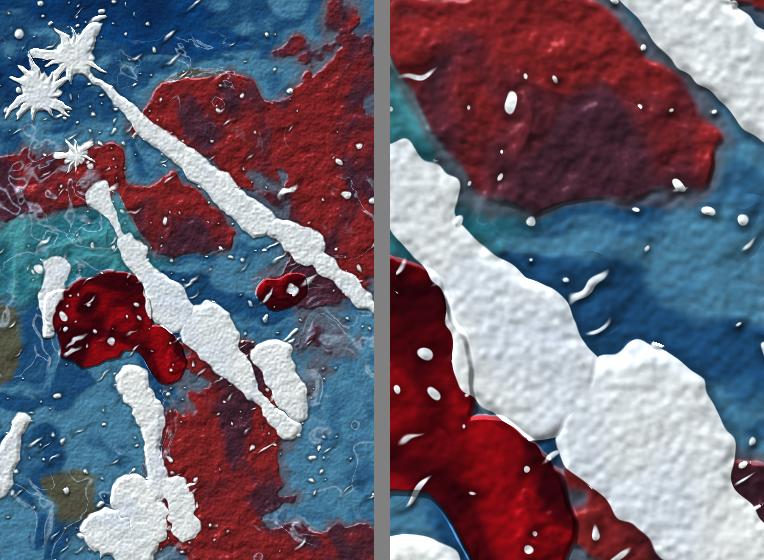
Left, the full canvas; right, a detail of the centre.
A Shadertoy shader for this texture:

```glsl
// Thick acrylic pour: blue and rust marbling under flung white paint and spatter.
#define DEEP_BLUE vec3(.11, .28, .44)
#define MID_BLUE vec3(.27, .48, .60)
#define RUST vec3(.47, .13, .14)
#define MAROON vec3(.26, .14, .19)
#define MAUVE vec3(.36, .34, .38)
#define WHITE vec3(.83, .86, .87)
#define WARP .10
#define RELIEF .65
#define GRAIN .0011
#define SPATTER .16

float hash(vec2 p) {
    vec3 k = fract(p.xyx * .1031);
    k += dot(k, k.yzx + 33.33);
    return fract((k.x + k.y) * k.z);
}

float noise(vec2 p) {
    vec2 i = floor(p), f = fract(p), e = vec2(0, 1);
    f *= f * (3. - 2. * f);
    return mix(mix(hash(i), hash(i + e.yx), f.x),
               mix(hash(i + e.xy), hash(i + e.yy), f.x), f.y);
}

vec2 jitter(vec2 p) { return vec2(noise(p), noise(p + 9.)) - .5; }

float fbm(vec2 p) {
    float sum = 0., amp = .533;
    for (int i = 0; i < 4; i++) {
        sum += amp * noise(p);
        p = mat2(1.6, 1.2, -1.2, 1.6) * p + 7.3;
        amp *= .5;
    }
    return sum;
}

// Soft ellipse: 1 at the centre, 0 on the rim
float pool(vec2 p, float x, float y, float rx, float ry) {
    return 1. - length((p - vec2(x, y)) / vec2(rx, ry));
}

// Tapered stroke with an uneven width
float pour(vec2 p, float ax, float ay, float bx, float by, float ra, float rb) {
    vec2 a = vec2(ax, ay), ab = vec2(bx, by) - a;
    float t = clamp(dot(p - a, ab) / dot(ab, ab), 0., 1.);
    return length(p - a - ab * t) - mix(ra, rb, t) * (.75 + .5 * noise(vec2(t * 6., ax * 90.)));
}

// Round splash with rays
float splat(vec2 p, float x, float y, float radius) {
    vec2 v = p - vec2(x, y);
    float ray = noise(normalize(v + 1e-5) * 5. + x * 60.);
    return .7 * (length(v) - radius * (.75 + 1.3 * ray * ray * ray));
}

// Random drops, one per grid cell
float drops(vec2 p, vec2 scale, float share) {
    vec2 g = p * scale, cell = floor(g);
    vec2 centre = .3 + .4 * vec2(hash(cell + 3.1), hash(cell + 8.7));
    float size = hash(cell + 17.);
    float d = length(fract(g) - centre) - .06 - .18 * size * size * size;
    return hash(cell + 41.) < share ? d / max(scale.x, scale.y) : 1.;
}

float whitePaint(vec2 p) {
    vec2 w = p + .014 * jitter(p * 32.) + .005 * jitter(p * 95.);
    // Upper throw
    float d = pour(w, .16, .865, .46, .605, .006, .028);
    d = min(d, pour(w, .46, .61, .545, .562, .008, .031));
    d = min(d, pour(w, .565, .54, .67, .445, .018, .014));
    // Middle throw
    d = min(d, pour(w, .178, .65, .222, .575, .02, .006));
    d = min(d, pour(w, .222, .57, .31, .445, .014, .036));
    d = min(d, pour(w, .37, .415, .47, .27, .042, .01));
    d = min(d, pour(w, .45, .295, .51, .235, .008, .022));
    // Lower run, puddles and side dabs
    d = min(d, pour(w, .235, .315, .275, .245, .03, .02));
    d = min(d, pour(w, .27, .25, .285, .13, .014, .02));
    d = min(d, pour(w, .31, .13, .335, .06, .025, .02));
    d = min(d, pour(w, .235, .115, .27, .06, .04, .034));
    d = min(d, pour(w, .19, .05, .24, .02, .04, .034));
    d = min(d, pour(w, .10, .525, .085, .41, .02, .01));
    d = min(d, pour(w, .485, .36, .53, .27, .032, .022));
    d = min(d, pour(w, .04, .25, -.01, .12, .014, .02));
    // Splashes, then drops and threads that crowd near the strokes
    d = min(d, min(splat(w, .135, .9, .042), splat(w, .068, .835, .039)));
    d = min(d, splat(w, .137, .722, .022));
    float crowd = SPATTER * (.5 + 2. * exp(-max(d, 0.) * 28.));
    vec2 along = mat2(.78, .62, -.62, .78) * w.yx;
    d = min(d, drops(along, vec2(60, 13), crowd));
    return min(d, min(drops(w, vec2(22), crowd * .7), drops(w + .37, vec2(48), crowd)));
}

// Paint colour at p; returns the surface height
float layers(vec2 p, float px, out vec3 col) {
    vec2 bend = vec2(fbm(p * 5.), fbm(p * 5. + 31.)) - .5;
    vec2 q = p + WARP * bend + .015 * jitter(p * 30.);
    float flow = fbm(q * vec2(6, 10) + 5. * bend), rough = fbm(q * 16. + 50.), edge = rough - .5;
    float vein = 1. - abs(2. * noise(q * vec2(34, 20)) - 1.);
    // Blue ground with cobalt, teal and ochre
    col = mix(DEEP_BLUE, MID_BLUE, smoothstep(.4, .62, flow));
    float cobalt = smoothstep(.74, .9, q.y) * smoothstep(.45, .56, fbm(q * vec2(4, 13) + 20.));
    col = mix(col, mix(vec3(.03, .09, .22), vec3(.05, .3, .56), rough), .8 * cobalt);
    float teal = smoothstep(-.1, .25, pool(q, .1, .57, .19, .11) + edge);
    col = mix(col, mix(vec3(.1, .36, .42), vec3(.3, .61, .63), vein * vein), .85 * teal);
    float ochre = max(pool(q, .35, .84, .08, .03), pool(q, .01, .4, .05, .08));
    ochre = max(ochre, pool(q, .14, .11, .06, .08) - .2);
    col = mix(col, vec3(.35, .31, .2), .8 * smoothstep(-.1, .2, ochre + edge));
    // Rust areas with a mauve fringe
    float red = max(pool(q, .595, .7, .11, .29), pool(q, .42, .785, .16, .075));
    red = max(red, max(pool(q, .4, .155, .13, .19), pool(q, .56, .02, .15, .06)));
    red = max(red, max(pool(q, .06, .67, .14, .05), pool(q, .31, .62, .09, .05))) + 1.3 * edge;
    col = mix(col, MAUVE, .75 * smoothstep(-.28, -.08, red));
    float rust = smoothstep(-.06, .05, red);
    col = mix(col, mix(MAROON, RUST, smoothstep(.38, .58, fbm(q * vec2(14, 9) + 80.))), rust);
    // Pale marbled threads
    float thread = 1. - smoothstep(0., .035, abs(fbm(q * 9. + 6. * bend) - .5));
    col = mix(col, vec3(.6, .68, .76), .7 * thread * smoothstep(.52, .68, noise(p * 8. + 3.)));
    // Glossy crimson puddles
    float gloss = max(pool(q, .2, .41, .1, .085), pool(q, .306, .37, .052, .052));
    float wet = smoothstep(-.03, .04, max(gloss, pool(q, .52, .486, .05, .035)) + .5 * edge);
    col = mix(col, mix(vec3(.2, .02, .05), vec3(.52, .04, .07), smoothstep(.35, .65, flow)), wet);
    // White coat with a contact shadow
    float d = whitePaint(p), coat = 1. - smoothstep(-.009, .004, d);
    col *= .7 + .3 * smoothstep(0., .008, d);
    col = mix(WHITE * mix(vec3(.93, .95, 1), vec3(1.06, 1.04, 1), flow), col, smoothstep(-px, px, d));
    float height = fbm(p * 55.) * mix(.004 + .006 * rust, .003, coat) + GRAIN * noise(p * 230.);
    return height + .006 * (coat + vein * max(teal, wet) * (1. - coat)) + .005 * wet;
}

void mainImage(out vec4 fragColor, in vec2 fragCoord) {
    float px = 1. / iResolution.y;
    vec2 p = fragCoord * px, e = vec2(.002, 0);
    vec3 col, unused;
    float h = layers(p, px, col);
    vec2 slope = vec2(layers(p + e, px, unused), layers(p + e.yx, px, unused)) - h;
    // Raking light from the upper left
    float lit = dot(slope / e.x, vec2(.5, -.85));
    col = col * clamp(1. + RELIEF * lit, .5, 1.45) + .22 * smoothstep(.35, 1., lit);
    fragColor = vec4(clamp(col, 0., 1.), 1);
}
```
